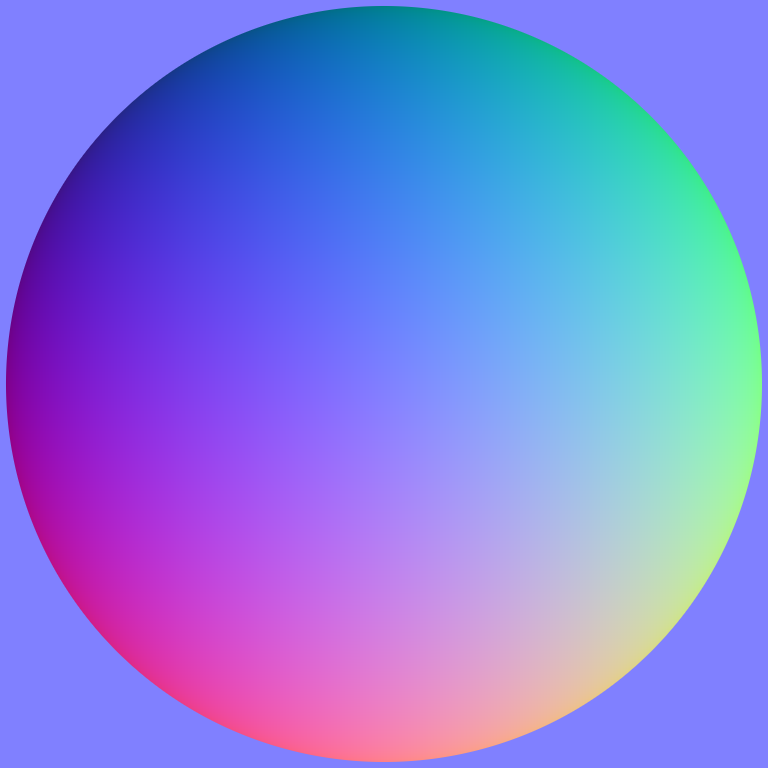
This texture map is drawn by a Shadertoy shader. Its source:

```glsl
// Tangent-space normal map of a hemisphere dome on a flat plate, turned a quarter.
#define DOME_RADIUS 0.4922
#define DOME_CENTER vec2(0.0, 0.0)
#define FLAT_NORMAL vec3(0.0, 0.0, 1.0)

// Unit normal of a hemisphere at p, where the rim lies at length 1.
vec3 domeNormal(vec2 p) {
    float height = sqrt(max(1.0 - dot(p, p), 0.0));
    return normalize(vec3(p, height));
}

// Quarter turn of the tangent axes: red falls upward, green grows rightward.
vec3 turnTangent(vec3 n) {
    return vec3(-n.y, n.x, n.z);
}

// Packs a normal from -1..1 into colour range.
vec3 encodeNormal(vec3 n) {
    return 0.5 + 0.5 * n;
}

void mainImage(out vec4 fragColor, in vec2 fragCoord) {
    // Centred canvas units
    float canvas = min(iResolution.x, iResolution.y);
    vec2 uv = (fragCoord - 0.5 * iResolution.xy) / canvas;
    vec2 p = uv - DOME_CENTER;

    // Smooth rim, one pixel wide
    float rimDistance = length(p) - DOME_RADIUS;
    float coverage = clamp(0.5 - rimDistance * canvas, 0.0, 1.0);

    // Dome over plate
    vec3 plate = encodeNormal(FLAT_NORMAL);
    vec3 dome = encodeNormal(turnTangent(domeNormal(p / DOME_RADIUS)));
    fragColor = vec4(mix(plate, dome, coverage), 1.0);
}
```
